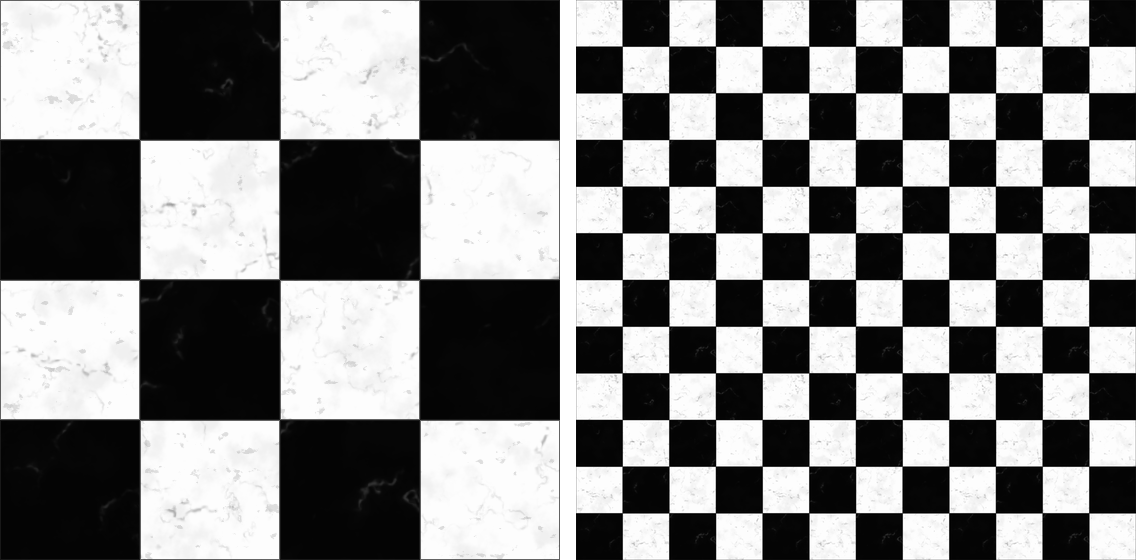
Left, the tile; right, the same tile 3 across and 3 down.
This pattern is drawn by a Shadertoy shader. Its source:

```glsl
// Checkerboard of polished black and white marble tiles with thin dark grout.
// Each tile samples its own patch of fractal noise: contour lines of the noise
// form broken veins. Whole tiles, with wrapped ids, make the canvas repeat.

#define TILES 4.0            // tiles across and down
#define GROUT_INNER 0.0002   // solid grout half width, canvas units
#define GROUT_OUTER 0.0021   // where the grout has faded into the tile
#define GROUT_TONE 0.13
#define WHITE_TONE 0.992
#define BLACK_TONE 0.016
#define VEIN_SCALE 1.7       // noise cells per tile for the main veins
#define VEIN_WIDTH 0.010     // in tile units
#define WHITE_VEIN 0.26      // darkening by veins on white
#define BLACK_VEIN 0.17      // lightening by veins on black
#define CLOUD_DEPTH 0.05     // faint mottling on white

float hash(vec2 p) {
    return fract(sin(dot(p, vec2(127.1, 311.7))) * 43758.5453);
}

float noise(vec2 p) {
    vec2 i = floor(p), f = fract(p);
    vec2 u = f * f * (3.0 - 2.0 * f);
    return mix(mix(hash(i), hash(i + vec2(1, 0)), u.x),
               mix(hash(i + vec2(0, 1)), hash(i + vec2(1, 1)), u.x), u.y);
}

float fbm(vec2 p) {
    float sum = 0.0, amp = 0.5;
    for (int i = 0; i < 5; i++) {
        sum += amp * noise(p);
        p = mat2(1.6, 1.2, -1.2, 1.6) * p + 7.3;
        amp *= 0.5;
    }
    return sum / 0.96875;
}

// Line of even width along the mid-level contour of the noise
float vein(vec2 p, float width) {
    const float e = 0.01;
    float c = fbm(p) - 0.5;
    vec2 slope = vec2(fbm(p + vec2(e, 0)), fbm(p + vec2(0, e))) - 0.5 - c;
    float d = abs(c) / (length(slope) / e + 0.25);
    return exp(-d * d / (width * width));
}

float marble(vec2 p, vec2 seed, bool white) {
    vec2 q = p + seed;
    float patches = smoothstep(0.42, 0.68, fbm(q * 3.0 + 19.0));
    float grain = smoothstep(0.25, 0.8, noise(q * 34.0));
    float mainVein = vein(q * VEIN_SCALE, VEIN_WIDTH * VEIN_SCALE);

    if (!white) {
        float halo = vein(q * VEIN_SCALE, 5.0 * VEIN_WIDTH * VEIN_SCALE);
        float smoke = smoothstep(0.45, 0.75, fbm(q * 4.0 + 41.0));
        return BLACK_TONE + 0.008 * smoke + patches
             * (BLACK_VEIN * mainVein * (0.25 + 0.75 * grain) + 0.012 * halo);
    }

    // White stone: clouds, crumbled veins, hairlines and small flecks
    float clouds = smoothstep(0.5, 0.78, fbm(q * 5.0 + 53.0));
    float hairs = vein(q * 4.5 + 31.0, 0.03) * smoothstep(0.45, 0.7, fbm(q * 4.0 + 67.0));
    float flecks = smoothstep(0.70, 0.78, fbm(q * vec2(11.0, 15.0) + 83.0));
    return WHITE_TONE - CLOUD_DEPTH * clouds
         - WHITE_VEIN * mainVein * patches * grain
         - 0.11 * hairs * (0.3 + 0.7 * grain) - 0.12 * flecks;
}

void mainImage(out vec4 fragColor, in vec2 fragCoord) {
    vec2 grid = fragCoord / iResolution.xy * TILES;
    vec2 id = mod(floor(grid), TILES);
    vec2 local = fract(grid);

    // Alternating stone, with a separate patch of marble for each tile
    bool white = mod(id.x + id.y, 2.0) > 0.5;
    vec2 seed = 40.0 * vec2(hash(id + 3.0), hash(id + 11.0));
    float tone = marble(local, seed, white);

    // Soft grout around every tile
    vec2 border = 0.5 - abs(local - 0.5);
    float edge = min(border.x, border.y) / TILES;
    tone = mix(GROUT_TONE, tone, smoothstep(GROUT_INNER, GROUT_OUTER, edge));

    fragColor = vec4(vec3(clamp(tone, 0.0, 1.0)), 1.0);
}
```
